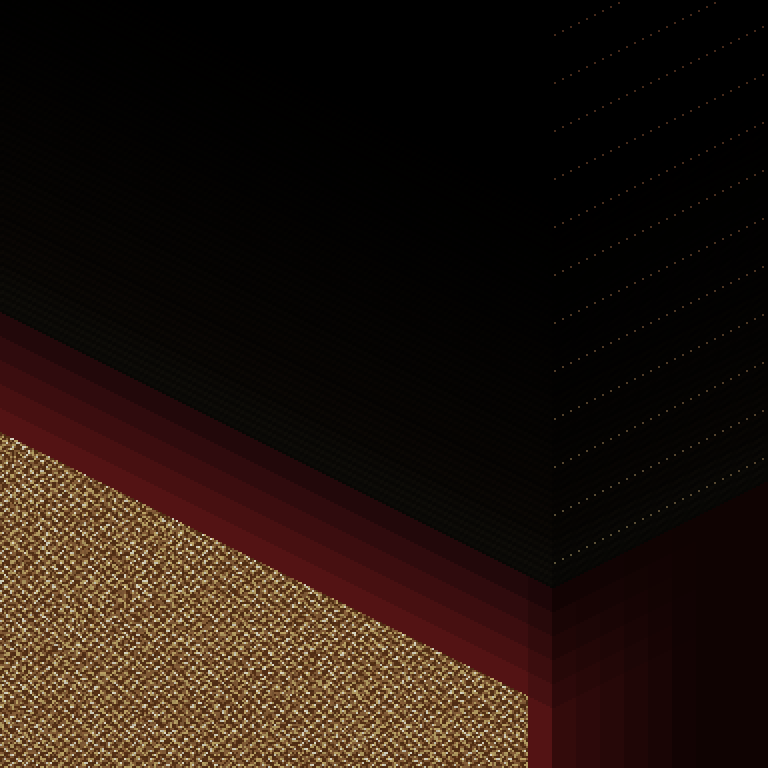
Write a Shadertoy shader that draws this background.

```glsl
// A dark isometric block corner: woven floor with a red stepped border, dotted wall and faint glow.

const float GRID = 384.0;                  // cells across the canvas
const vec2  CORNER = vec2(276.0, 294.0);   // block corner, measured from the top left
const float STEP = 12.0;                   // width of one shade band
const float BORDER = 60.0;                 // depth of the red border
const float STRAND = 6.0;                  // width of one woven strand

const vec3 RED_DARK   = vec3(0.135, 0.030, 0.040);
const vec3 RED_BRIGHT = vec3(0.325, 0.075, 0.078);
const vec3 SIDE_DARK  = vec3(0.058, 0.010, 0.008);
const vec3 SIDE_LIT   = vec3(0.200, 0.042, 0.045);
const vec3 GLOW_NEAR  = vec3(0.058, 0.051, 0.033);
const vec3 GLOW_FAR   = vec3(0.054, 0.036, 0.020);
const vec3 DOT_FAR    = vec3(0.270, 0.160, 0.100);
const vec3 DOT_NEAR   = vec3(0.370, 0.340, 0.230);
const vec3 STRAW_DARK = vec3(0.320, 0.180, 0.080);
const vec3 STRAW_MID  = vec3(0.490, 0.345, 0.205);
const vec3 STRAW_LIT  = vec3(0.680, 0.590, 0.370);
const vec3 STRAW_PALE = vec3(0.800, 0.790, 0.710);

float hash(vec2 p) {
    return fract(sin(dot(p, vec2(127.1, 311.7))) * 43758.5453);
}

// Two sets of slanted strands passing over each other in turn
vec3 weave(vec2 cell) {
    vec2 axes = vec2(cell.x + 1.25 * cell.y, cell.x - 1.25 * cell.y) / STRAND;
    vec2 tile = floor(axes);
    vec2 core = 1.0 - abs(2.0 * fract(axes + 0.04) - 1.0);
    bool over = mod(tile.x + tile.y, 2.0) < 0.5;
    float across = over ? core.y : core.x;
    float along = over ? core.x : core.y;
    float tone = 0.48 * across + 0.2 * along + 0.42 * hash(cell);
    vec3 color = mix(STRAW_DARK, STRAW_MID, step(0.49, tone));
    color = mix(color, STRAW_LIT, step(0.67, tone));
    color = mix(color, STRAW_PALE, step(0.83, tone));
    return color * (0.92 + 0.16 * hash(cell + 17.0));
}

// Left face: red bands brightening towards the woven field
vec3 leftFace(vec2 cell, float depth) {
    float inStrip = step(CORNER.x - STEP, cell.x);
    if (depth >= BORDER && inStrip < 0.5) return weave(cell);
    float band = min(floor(depth / STEP) / 4.0, 1.0);
    float shadow = inStrip * (1.0 - step(BORDER, depth));
    return mix(RED_DARK, RED_BRIGHT, band) * (1.0 - 0.17 * shadow);
}

// Right face: bands fading sideways from the corner and up to the rim
vec3 rightFace(vec2 cell, float depth) {
    float column = floor((cell.x - CORNER.x) / STEP);
    float row = min(floor(depth / STEP), 5.0);
    float light = max(1.0 - column / 5.5, 0.0) * (0.1 + 0.18 * row);
    return mix(SIDE_DARK, SIDE_LIT, light);
}

// Dark upper walls: hatched glow above the rim, rows of dots on the right
vec3 upperWall(vec2 cell, float height) {
    float fade = max(1.0 - height / 240.0, 0.0);
    float hatch = 0.7 + 0.3 * step(2.0, mod(floor(height), 4.0));
    hatch *= 0.8 + 0.2 * step(2.0, mod(cell.x + cell.y, 4.0));
    hatch *= 0.85 + 0.15 * step(4.0, mod(height, 24.0));
    float right = step(CORNER.x, cell.x);
    vec3 glow = mix(GLOW_NEAR, GLOW_FAR, smoothstep(6.0, 40.0, height));
    vec3 color = glow * fade * fade * hatch * (1.0 - 0.25 * right);

    float along = cell.x - CORNER.x - 1.0;
    float line = mod(cell.y + 0.5 * along - 17.0, 24.0);
    float dotMask = right * (1.0 - step(0.5, mod(along, 4.0))) * (1.0 - step(0.5, line));
    float nearness = cell.y / CORNER.y;
    return mix(color, mix(DOT_FAR, DOT_NEAR, nearness * nearness), dotMask);
}

vec3 scene(vec2 uv) {
    vec2 cell = floor(vec2(uv.x, 1.0 - uv.y) * GRID);
    float rim = CORNER.y - 0.5 * abs(cell.x - CORNER.x);
    float depth = cell.y - rim;
    if (depth < 0.0) return upperWall(cell, -depth);
    if (cell.x < CORNER.x) return leftFace(cell, depth);
    return rightFace(cell, depth);
}

void mainImage(out vec4 fragColor, in vec2 fragCoord) {
    // Average sub-samples to smooth every cell edge
    const int SAMPLES = 3;
    vec3 total = vec3(0.0);
    for (int j = 0; j < SAMPLES; j++) {
        for (int i = 0; i < SAMPLES; i++) {
            vec2 offset = (vec2(i, j) + 0.5) / float(SAMPLES) - 0.5;
            total += scene((fragCoord + offset) / iResolution.xy);
        }
    }
    fragColor = vec4(total / float(SAMPLES * SAMPLES), 1.0);
}
```
